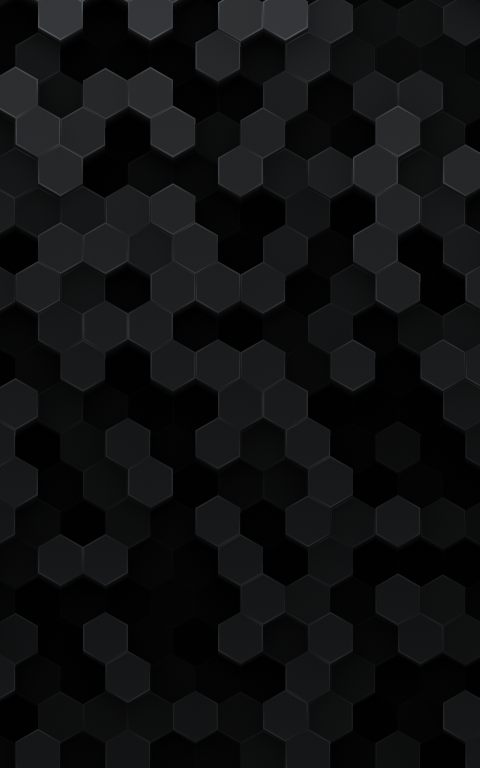
Reproduce this pattern procedurally as a WebGL 1 fragment shader.

```glsl
precision highp float;
// A wall of dark hexagonal columns pushed out to random heights.
// Columns are painted from back to front with an oblique tilt; each face gets
// a tone from its height, soft shadows from taller neighbours and a thin rim.

uniform vec2 u_resolution;

#define ACROSS 10.667             // columns across the canvas
#define ORIGIN vec2(0.844, 0.294) // centre of the first column
#define TILT 0.24                 // vertical slide of the lowest columns
#define RIM_WIDTH 0.034
#define RIM_LIGHT 0.75
#define SHADOW_REACH 0.42
#define SHADOW_DEPTH 0.95
#define TONE_LOW 0.088            // face brightness at the bottom
#define TONE_GAIN 0.135           // extra brightness at the top
#define TINT vec3(0.96, 1.0, 1.04)
#define SEED 3.7

const float ROW = 0.8660254;

float hash(vec2 p) {
  return fract(sin(dot(p, vec2(127.1, 311.7)) + SEED) * 43758.5453);
}

// Signed distance to a pointy-top hexagon of unit width
float hexDistance(vec2 p) {
  p = abs(p);
  return max(p.x, dot(p, vec2(0.5, ROW))) - 0.5;
}

// Integer label of the column around a centre
vec2 cellId(vec2 centre) {
  return floor(centre * vec2(2.0, 1.0 / ROW) + 0.5);
}

float columnHeight(vec2 centre) {
  return smoothstep(0.08, 0.88, hash(cellId(centre)));
}

// Light left after the six neighbours cast their soft shadows
float neighbourLight(vec2 q, vec2 centre, float height) {
  float light = 1.0;
  for (int k = 0; k < 6; k++) {
    float angle = float(k) * 1.0471976;
    vec2 dir = vec2(cos(angle), sin(angle));
    float rise = max(columnHeight(centre + dir) - height, 0.0);
    float gap = max(hexDistance(q - dir), 0.0);
    float facing = mix(0.3, 1.0, 0.5 + 0.5 * dir.y);
    light *= 1.0 - SHADOW_DEPTH * facing * min(rise * 1.3, 1.0) * exp(-gap / SHADOW_REACH);
  }
  return light;
}

// Top face with its gradient, shadows and rim
float faceShade(vec2 q, vec2 centre, float height, float tone, float edge) {
  float shade = tone * mix(0.1, 1.0, height) * (1.0 - 0.12 * q.y);
  shade *= neighbourLight(q, centre, height);
  float glint = 0.55 + 0.45 * sin(atan(q.y, q.x) * 2.0 + 6.28 * hash(cellId(centre) + 9.0));
  float rim = smoothstep(RIM_WIDTH, 0.0, abs(edge + 0.4 * RIM_WIDTH));
  return shade + rim * glint * RIM_LIGHT * tone * (0.08 + 0.92 * height * height);
}

void main() {
  vec2 p = gl_FragCoord.xy / u_resolution.x * ACROSS - ORIGIN;
  float up = gl_FragCoord.y / u_resolution.y;
  float pixel = ACROSS / u_resolution.x;
  float tone = TONE_LOW + TONE_GAIN * up * up * up;
  float tilt = TILT * mix(0.3, 1.0, up);
  float nearestRow = floor(p.y / ROW + 0.5);
  float shade = 0.008;

  // Far rows first, so nearer columns cover them
  for (int j = 0; j < 3; j++) {
    float row = nearestRow + 1.0 - float(j);
    float shift = 0.5 * mod(row, 2.0);
    float nearestCol = floor(p.x - shift + 0.5);
    for (int i = 0; i < 3; i++) {
      vec2 centre = vec2(nearestCol + float(i) - 1.0 + shift, row * ROW);
      float height = columnHeight(centre);
      vec2 q = p - centre - vec2(0.0, tilt * (height - 1.0));

      // Column body: the face swept down to the floor
      float slide = clamp(-q.y, 0.0, tilt * height);
      float body = hexDistance(q + vec2(0.0, slide));
      float bodyCover = smoothstep(0.6, -0.6, body / pixel);
      if (bodyCover > 0.0) {
        float edge = hexDistance(q);
        float wall = tone * 0.62 * height * exp(-max(edge, 0.0) / 0.055);
        shade = mix(shade, wall + 0.006, bodyCover);
        float faceCover = smoothstep(0.6, -0.6, edge / pixel);
        if (faceCover > 0.0) {
          shade = mix(shade, faceShade(q, centre, height, tone, edge), faceCover);
        }
      }
    }
  }

  // Fine grain hides banding in the dark tones
  shade += (hash(gl_FragCoord.xy) - 0.5) * 0.004;
  gl_FragColor = vec4(max(shade, 0.0) * TINT, 1.0);
}
```
